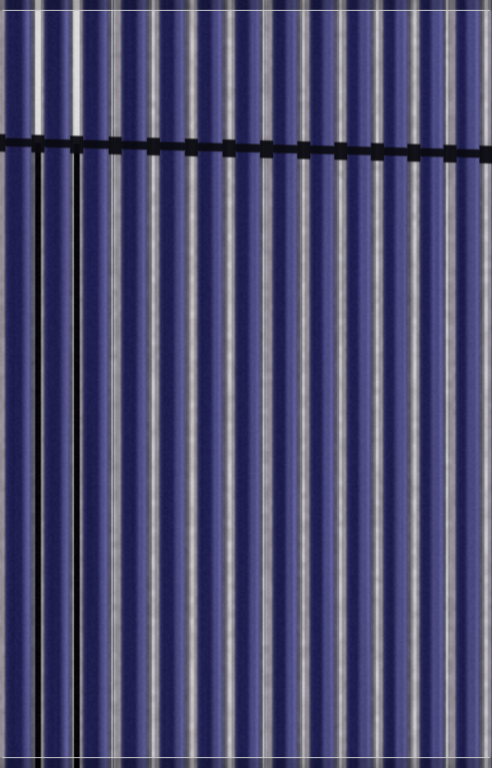
This pattern is drawn by a WebGL 1 fragment shader. Its source:

```glsl
precision highp float;
uniform vec2 u_resolution;

const vec3 NAVY = vec3(0.115, 0.115, 0.31);
const vec3 BLUE = vec3(0.29, 0.29, 0.51);
const vec3 SHEEN = vec3(0.40, 0.39, 0.61);
const vec3 DARK_GREY = vec3(0.33, 0.33, 0.40);
const vec3 GREY = vec3(0.57, 0.55, 0.59);
const vec3 LIGHT = vec3(0.74, 0.74, 0.75);
const vec3 BLACK = vec3(0.035, 0.035, 0.06);

// Slat spacing shrinks to the right: x = PITCH * k - SHRINK * k * k - START
const float PITCH = 0.07953;
const float SHRINK = 0.00026;
const float START = 0.002;
const float STRIP_HALF = 0.18;     // in slat widths
const float CORD_LEFT = 0.815;     // height of the cord at each side
const float CORD_RIGHT = 0.7995;
const float CORD_HALF = 0.0055;
const vec2 KNOT_HALF = vec2(0.0135, 0.0115);
const float FRAME_INSET = 0.0135;
const float FRAME_HALF = 0.0008;
const float GRAIN = 0.025;

float hash(vec2 p) {
  vec3 q = fract(p.xyx * vec3(0.1031, 0.1030, 0.0973));
  q += dot(q, q.yzx + 33.33);
  return fract((q.x + q.y) * q.z);
}

float noise(vec2 p) {
  vec2 i = floor(p);
  vec2 f = fract(p);
  f = f * f * (3.0 - 2.0 * f);
  return mix(mix(hash(i), hash(i + vec2(1.0, 0.0)), f.x),
             mix(hash(i + vec2(0.0, 1.0)), hash(i + vec2(1.0, 1.0)), f.x), f.y);
}

// Soft line of given half width around zero
float line(float d, float halfWidth, float soft) {
  return 1.0 - smoothstep(halfWidth - soft, halfWidth + soft, abs(d));
}

float slatCoord(float x) {
  float root = sqrt(PITCH * PITCH - 4.0 * SHRINK * (x + START));
  return (PITCH - root) / (2.0 * SHRINK);
}

// Rounded slat: shaded on the left, lit on the right
vec3 slatColor(float t, float x, float soft) {
  float edge = mix(0.63, 0.45, x);
  vec3 c = mix(NAVY, BLUE, smoothstep(edge - 0.09, edge + 0.09, t));
  c = mix(c, BLUE, 0.35 * line(t - 0.20, 0.03, soft + 0.03));
  return mix(c, SHEEN, 0.8 * line(t - 0.75, 0.035, soft + 0.03));
}

// Pale gap between slats, with a seam that differs from gap to gap
vec3 stripColor(float d, float id, float x, float soft) {
  float seed = hash(vec2(id, 7.0));
  vec3 c = mix(DARK_GREY, GREY, line(d - 0.02, 0.12, soft));
  c = mix(c, LIGHT, line(d - mix(-0.08, 0.03, seed), 0.045, soft));
  float seam = line(d - mix(-0.03, -0.09, seed), 0.018, soft);
  return mix(c, DARK_GREY * 0.75, seam * mix(0.75, 0.35, x));
}

void main() {
  vec2 uv = gl_FragCoord.xy / u_resolution;
  vec2 px = 1.0 / u_resolution;
  float k = slatCoord(uv.x);
  float id = floor(k + 0.5);
  float d = k - id;
  float pxSlat = px.x / (PITCH - 2.0 * SHRINK * k);
  float soft = max(0.03, 0.6 * pxSlat);

  float cordY = mix(CORD_LEFT, CORD_RIGHT, uv.x);
  float below = 1.0 - smoothstep(-px.y, px.y, uv.y - cordY);

  // Slats with faint lengthwise streaks
  vec3 color = slatColor(fract(k), uv.x, soft);
  color *= 0.94 + 0.12 * noise(vec2(k * 11.0, uv.y * 3.0));

  // Pale strips, worn along their length
  vec3 strip = stripColor(d, id, uv.x, soft);
  strip *= 0.93 + 0.14 * noise(vec2(id * 5.0 + d * 6.0, uv.y * 110.0));

  // Two open gaps: bright above the cord, black below it
  float open = step(0.5, id) * step(id, 2.5);
  float core = line(d, 0.075, soft) * open;
  strip = mix(strip, mix(vec3(0.86), BLACK * 0.5, below), core);
  color = mix(color, strip, line(d, STRIP_HALF, soft));

  // Grain
  color += GRAIN * (noise(uv * vec2(230.0, 360.0)) - 0.5);

  // Cord with a square knot on every strip
  float cordSoft = max(0.0022, 0.7 * px.y);
  float cord = line(uv.y - cordY, CORD_HALF, cordSoft);
  float slatWidth = PITCH - 2.0 * SHRINK * k;
  float knot = line(d * slatWidth, KNOT_HALF.x, max(0.002, 0.7 * px.x))
             * line(uv.y - cordY + 0.001, KNOT_HALF.y, cordSoft);
  color = mix(color, BLACK, max(cord * 0.92, knot * 0.95));

  // Thin frame lines, dimmer margins beyond them
  float toEdge = min(uv.y, 1.0 - uv.y);
  color *= mix(0.78, 1.0, smoothstep(-px.y, px.y, toEdge - FRAME_INSET));
  float inside = smoothstep(0.003, 0.006, min(uv.x, 1.0 - uv.x));
  float frame = line(toEdge - FRAME_INSET, FRAME_HALF, max(0.0006, 0.5 * px.y));
  color = mix(color, vec3(0.80, 0.80, 0.82), 0.85 * frame * inside);

  gl_FragColor = vec4(clamp(color, 0.0, 1.0), 1.0);
}
```
